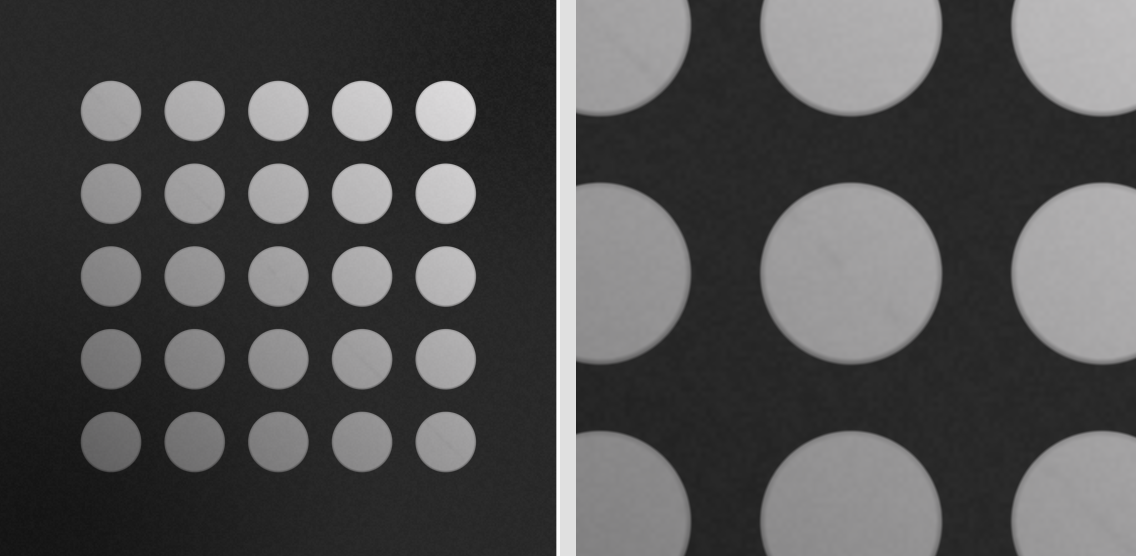
Left: the whole. Right: its middle third, enlarged.
This pattern is drawn by a Shadertoy shader. Its source:

```glsl
const vec2  GRID_CENTER  = vec2(0.5007, 0.5026);   // units of canvas height
const vec2  GRID_SPACING = vec2(0.1505, 0.1488);
const float GRID_REACH   = 2.0;                    // discs on each side of the middle one
const float DISC_RADIUS  = 0.0545;
const float RIM_WIDTH    = 0.0045;
const float EDGE_SOFT    = 0.0011;
const float STRIP_START  = 0.9935;                 // fraction of canvas width
const float DISC_LEVEL   = 0.625;
const vec2  DISC_SLOPE   = vec2(0.33, 0.38);       // brightening to the right and upward
const vec3  DISC_TINT    = vec3(1.0, 0.993, 0.998);
const float BACK_LEVEL   = 0.160;
const float GRAIN_SCALE  = 330.0;
const float BACK_GRAIN   = 0.030;
const float DISC_GRAIN   = 0.022;
const float CREASE_WIDTH = 0.004;
const float CREASE_DEPTH = 0.022;

float hash(vec2 p) {
    return fract(sin(dot(p, vec2(12.9898, 78.233))) * 43758.5453);
}

float valueNoise(vec2 p) {
    vec2 cell = floor(p), f = fract(p);
    f = f * f * (3.0 - 2.0 * f);
    return mix(mix(hash(cell), hash(cell + vec2(1.0, 0.0)), f.x),
               mix(hash(cell + vec2(0.0, 1.0)), hash(cell + vec2(1.0, 1.0)), f.x), f.y);
}

// Signed grain: fine speckle over slightly larger mottling
float grain(vec2 p) {
    float fine = valueNoise(p * GRAIN_SCALE);
    float coarse = valueNoise(p * GRAIN_SCALE * 0.37 + 19.0);
    return 0.7 * fine + 0.3 * coarse - 0.5;
}

// Dark sheet, dimmer toward the lower left and upper right corners
float backgroundShade(vec2 p, float speckle) {
    float lowerLeft = 1.0 - smoothstep(0.05, 0.75, length(p + 0.5));
    float upperRight = 1.0 - smoothstep(0.05, 0.5, length(p - vec2(0.46, 0.42)));
    float shade = BACK_LEVEL - 0.075 * lowerLeft - 0.035 * upperRight;
    return shade + BACK_GRAIN * speckle * (1.0 + 0.6 * upperRight);
}

// Lit disc face with a thin bevel, darkest along the bottom
float discShade(vec2 p, vec2 local, float dist, float speckle) {
    float shade = DISC_LEVEL + dot(p, DISC_SLOPE) + DISC_GRAIN * speckle;

    // Faint broken crease across the diagonal of the grid
    float diagonal = dot(p / GRID_SPACING, vec2(1.0)) * GRID_SPACING.x * 0.7071;
    float crease = exp(-pow(diagonal / CREASE_WIDTH, 2.0));
    shade -= CREASE_DEPTH * crease * valueNoise(p * 120.0);

    float facing = local.y / DISC_RADIUS;
    float rim = smoothstep(-RIM_WIDTH, 0.0, dist);
    return shade * (1.0 - rim * mix(0.30, 0.12, smoothstep(-1.0, 0.8, facing)));
}

void mainImage(out vec4 fragColor, in vec2 fragCoord) {
    vec2 uv = fragCoord / iResolution.y;
    vec2 p = uv - GRID_CENTER;
    float soft = max(EDGE_SOFT, 0.75 / iResolution.y);

    // Nearest disc of the finite grid
    vec2 id = clamp(round(p / GRID_SPACING), -GRID_REACH, GRID_REACH);
    vec2 local = p - id * GRID_SPACING;
    float dist = length(local) - DISC_RADIUS;

    float speckle = grain(uv);
    vec3 color = vec3(backgroundShade(p, speckle));
    vec3 disc = DISC_TINT * discShade(p, local, dist, speckle);
    color = mix(color, disc, 1.0 - smoothstep(-soft, soft, dist));

    // White margin along the right side
    float stripDist = uv.x - STRIP_START * iResolution.x / iResolution.y;
    color = mix(color, vec3(0.99), smoothstep(-soft, soft, stripDist));

    fragColor = vec4(clamp(color, 0.0, 1.0), 1.0);
}
```
